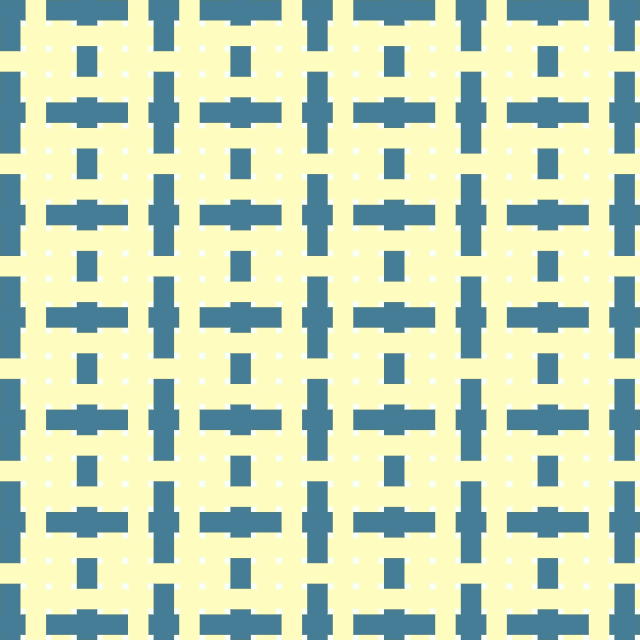
Give the GLSL for this pattern, as a Shadertoy shader.

```glsl
const float GRID = 125.0;                 // grid units across the canvas height
const vec2 PERIOD = vec2(30.0, 20.0);     // one repeat, in grid units
const float DOT_PERIOD = 5.0;

const vec2 CROSSBAR_CENTER = vec2(17.0, 2.0);
const vec2 UPRIGHT_CENTER = vec2(2.0, 2.0);
const vec2 BLOCK_CENTER = vec2(17.0, 12.0);
const vec2 DOT_CENTER = vec2(4.5);

const vec2 BAR_HALF = vec2(8.0, 2.0);
const vec2 KNOB_HALF = vec2(2.0, 3.0);
const vec2 DOT_HALF = vec2(0.5);
const float RIM_WIDTH = 0.17;
const float HALO_WIDTH = 0.25;

const vec3 CREAM = vec3(1.0, 0.99, 0.75);
const vec3 PALE = vec3(0.97, 1.0, 0.83);
const vec3 WHITE = vec3(0.98, 1.0, 0.99);
const vec3 BLUE = vec3(0.27, 0.49, 0.59);
const vec3 RIM = vec3(0.32, 0.48, 0.50);

// Offset from the nearest repeat of a center
vec2 repeatAround(vec2 p, vec2 center, vec2 period) {
    vec2 q = p - center;
    return q - period * floor(q / period + 0.5);
}

float boxDistance(vec2 p, vec2 halfSize) {
    vec2 d = abs(p) - halfSize;
    return max(d.x, d.y);
}

// Bar with a wider knob at its middle
float knobbedBar(vec2 p) {
    return min(boxDistance(p, BAR_HALF), boxDistance(p, KNOB_HALF));
}

float coverage(float dist, float pixel) {
    return clamp(0.5 - dist / pixel, 0.0, 1.0);
}

void mainImage(out vec4 fragColor, in vec2 fragCoord) {
    float pixel = GRID / iResolution.y;
    vec2 p = fragCoord * pixel;
    p.y = GRID - p.y;                     // anchor the grid at the top left

    // Fine lattice of square dots
    float dots = boxDistance(repeatAround(p, DOT_CENTER, vec2(DOT_PERIOD)), DOT_HALF);
    vec3 color = mix(CREAM, PALE, coverage(dots - HALO_WIDTH, pixel));
    color = mix(color, WHITE, coverage(dots, pixel));

    // Crossbars, uprights and blocks
    float weave = knobbedBar(repeatAround(p, CROSSBAR_CENTER, PERIOD));
    weave = min(weave, knobbedBar(repeatAround(p, UPRIGHT_CENTER, PERIOD).yx));
    weave = min(weave, boxDistance(repeatAround(p, BLOCK_CENTER, PERIOD), KNOB_HALF));
    color = mix(color, RIM, coverage(weave, pixel));
    color = mix(color, BLUE, coverage(weave + RIM_WIDTH, pixel));

    fragColor = vec4(color, 1.0);
}
```
